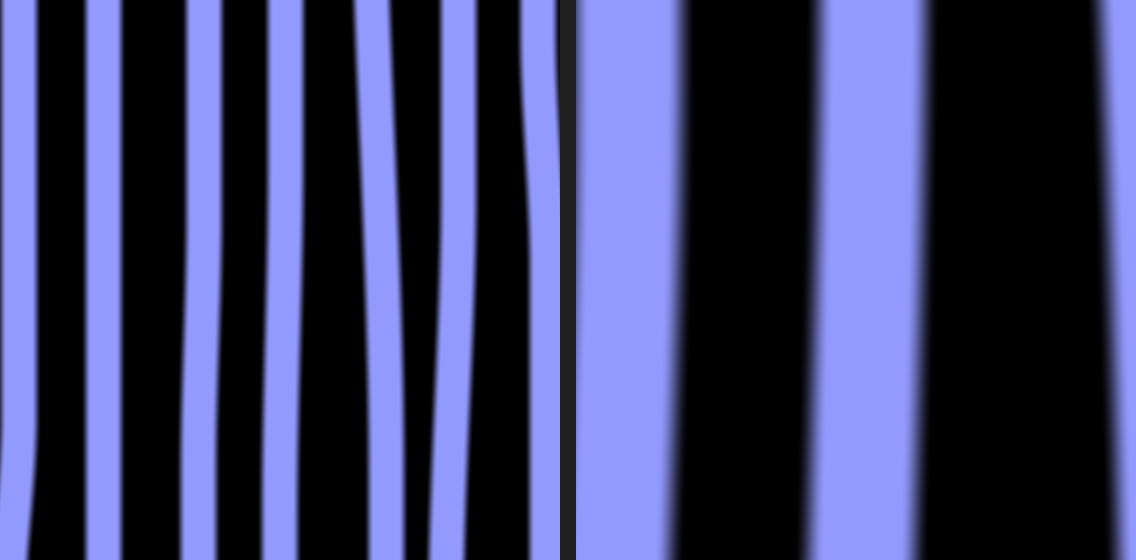
Left: the whole. Right: its middle third, enlarged.
Reproduce this pattern procedurally as a WebGL 1 fragment shader.

```glsl
precision highp float;

uniform vec2 u_resolution;

const vec3 GROUND_COLOR = vec3(0.0);
const vec3 STRIPE_COLOR = vec3(0.573, 0.604, 0.996);

const int STRIPE_COUNT = 7;
const float FIRST_CENTER = 0.034;
const float PITCH = 0.1545;
const float HALF_WIDTH = 0.0313;
const float EDGE_SOFTNESS = 0.009;

// Variation per stripe: stripes 0-3 in the first vector, 4-6 in the second.
const vec4 OFFSET_A = vec4(0.0, -0.0035, 0.0215, 0.0125);
const vec4 OFFSET_B = vec4(0.0053, 0.0125, 0.0, 0.0);
const vec4 DRIFT_A = vec4(-0.022, 0.0, -0.01, -0.0105);
const vec4 DRIFT_B = vec4(0.0327, -0.0225, 0.0165, 0.0);

// Depth below the top edge where each bend starts and ends.
const vec4 BEND_START_A = vec4(0.74, 0.0, 0.38, 0.3);
const vec4 BEND_START_B = vec4(-0.35, 0.33, 0.06, 0.0);
const vec4 BEND_END_A = vec4(1.12, 1.0, 0.84, 0.92);
const vec4 BEND_END_B = vec4(0.85, 1.1, 0.48, 1.0);

// Selects the component belonging to one stripe.
float pick(vec4 a, vec4 b, float index) {
  vec4 slots = vec4(0.0, 1.0, 2.0, 3.0);
  return dot(a, vec4(equal(slots, vec4(index))))
       + dot(b, vec4(equal(slots + 4.0, vec4(index))));
}

// Horizontal center of a stripe at a given depth.
float stripeCenter(float index, float depth) {
  float bend = smoothstep(pick(BEND_START_A, BEND_START_B, index),
                          pick(BEND_END_A, BEND_END_B, index), depth);
  return FIRST_CENTER + PITCH * index
       + pick(OFFSET_A, OFFSET_B, index)
       + pick(DRIFT_A, DRIFT_B, index) * bend;
}

void main() {
  vec2 uv = gl_FragCoord.xy / u_resolution;
  float depth = 1.0 - uv.y;

  // Distance to the nearest stripe center.
  float nearest = 1.0;
  for (int i = 0; i < STRIPE_COUNT; i++) {
    nearest = min(nearest, abs(uv.x - stripeCenter(float(i), depth)));
  }

  float coverage = 1.0 - smoothstep(HALF_WIDTH - EDGE_SOFTNESS,
                                    HALF_WIDTH + EDGE_SOFTNESS, nearest);
  gl_FragColor = vec4(mix(GROUND_COLOR, STRIPE_COLOR, coverage), 1.0);
}
```
